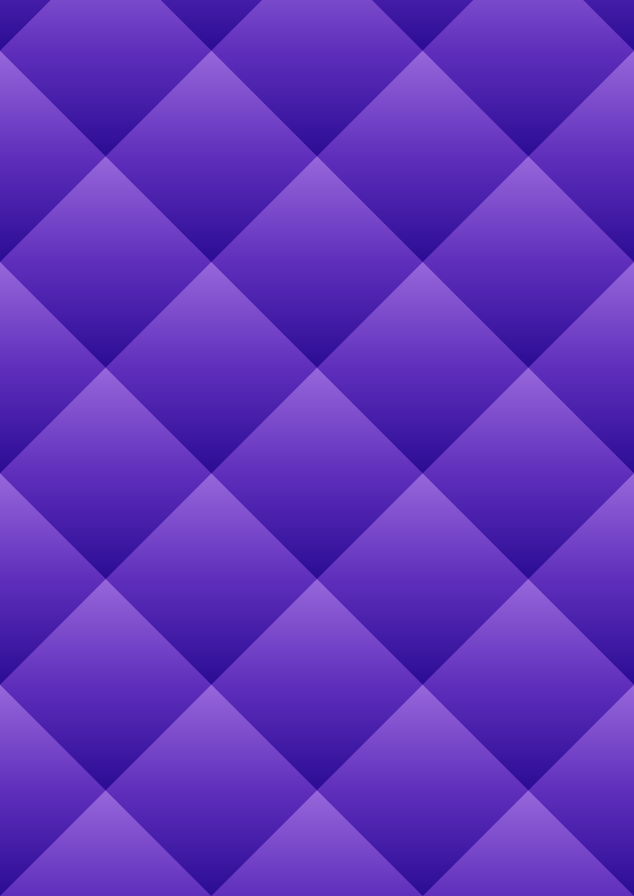
Reproduce this pattern procedurally as a WebGL 1 fragment shader.

```glsl
precision highp float;
// Draws a lattice of violet diamonds, each shaded from dark base to light tip.

uniform vec2 u_resolution;

const float DIAMONDS_ACROSS = 3.0;
const vec3 BASE_COLOR = vec3(0.170, 0.047, 0.580);
const vec3 MIDDLE_COLOR = vec3(0.373, 0.183, 0.737);
const vec3 TIP_COLOR = vec3(0.592, 0.403, 0.857);

// Sawtooth from 0 to 1 whose drop is spread over the given width.
float smoothSawtooth(float x, float width) {
  float phase = fract(x + 0.5 * width);
  return mix(1.0, phase - 0.5 * width, clamp(phase / width, 0.0, 1.0));
}

// Height inside the current diamond: 0 at its base, 1 at its tip.
float diamondHeight(vec2 p, float edgeWidth) {
  float rising = smoothSawtooth(p.y + p.x, edgeWidth);
  float falling = smoothSawtooth(p.y - p.x, edgeWidth);
  return 0.5 * (rising + falling);
}

// Vertical gradient with a stop at half height.
vec3 diamondColor(float height) {
  vec3 lower = mix(BASE_COLOR, MIDDLE_COLOR, clamp(2.0 * height, 0.0, 1.0));
  return mix(lower, TIP_COLOR, clamp(2.0 * height - 1.0, 0.0, 1.0));
}

void main() {
  // One unit is the width and height of a diamond.
  float pixelSize = DIAMONDS_ACROSS / u_resolution.x;
  vec2 p = gl_FragCoord.xy * pixelSize;

  // The diagonal axes are sqrt(2) longer than the canvas axes.
  float edgeWidth = sqrt(2.0) * pixelSize;
  gl_FragColor = vec4(diamondColor(diamondHeight(p, edgeWidth)), 1.0);
}
```
